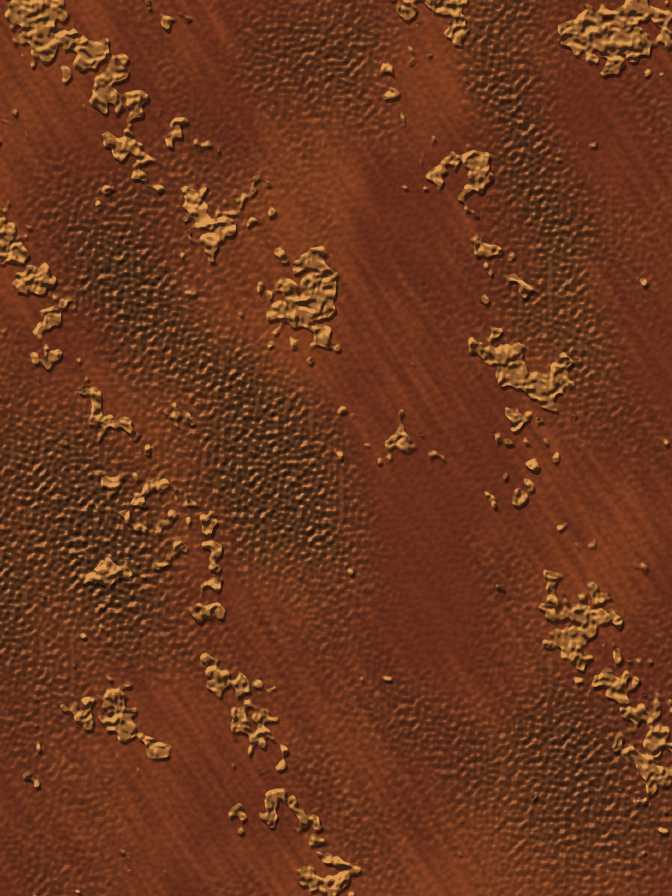
This texture is drawn by a Shadertoy shader. Its source:

```glsl
vec2 randomGradient(vec2 cell) {
    vec3 h = fract(cell.xyx * vec3(0.1031, 0.1030, 0.0973));
    h += dot(h, h.yzx + 33.33);
    float angle = 6.2832 * fract((h.x + h.y) * h.z);
    return vec2(cos(angle), sin(angle));
}

float gradientNoise(vec2 p) {
    vec2 i = floor(p), f = p - i;
    vec2 u = f * f * f * (f * (f * 6.0 - 15.0) + 10.0);
    float a = dot(randomGradient(i), f);
    float b = dot(randomGradient(i + vec2(1, 0)), f - vec2(1, 0));
    float c = dot(randomGradient(i + vec2(0, 1)), f - vec2(0, 1));
    float d = dot(randomGradient(i + vec2(1, 1)), f - vec2(1, 1));
    return mix(mix(a, b, u.x), mix(c, d, u.x), u.y);
}

float fbm(vec2 p) {
    float sum = 0.0, amplitude = 1.0;
    for (int i = 0; i < 4; i++) {
        sum += amplitude * gradientNoise(p);
        p = mat2(1.6, 1.2, -1.2, 1.6) * p + 17.3;
        amplitude *= 0.5;
    }
    return sum;
}

// Soft diagonal stripe and soft round patch
float band(vec2 p, float start, float slope, float width) {
    float d = (p.x - start - slope * p.y) / width;
    return exp(-d * d);
}

float patchAt(vec2 p, vec2 center, float radius) {
    vec2 d = (p - center) / radius;
    return exp(-dot(d, d));
}

// Where the gold crust gathers
float crustCover(vec2 p) {
    p += 0.05 * vec2(fbm(p * 7.0), fbm(p * 7.0 + 31.0));
    float cover = band(p, 0.05, 0.8, 0.075) * smoothstep(0.75, 0.2, p.y);
    cover = max(cover, band(p, 0.45, 0.31, 0.055) * (0.8 + 0.2 * cos(p.y * 16.0)));
    cover = max(cover, 0.85 * band(p, -0.10, 0.46, 0.06));
    cover = max(cover, 0.75 * patchAt(p, vec2(0.03, 0.33), 0.1));
    cover = max(cover, 0.9 * patchAt(p, vec2(0.12, 0.81), 0.08));
    cover = max(cover, 1.1 * patchAt(p, vec2(0.69, 0.03), 0.07));
    cover = max(cover, 1.15 * patchAt(p, vec2(0.65, 0.70), 0.07));
    return max(cover, 1.5 * patchAt(p, vec2(0.23, 0.23), 0.035));
}

float crustMask(vec2 p, float cover) {
    float level = 0.62 * cover - 0.6 + 0.8 * fbm(p * 13.0)
        + 0.6 * gradientNoise(p * 40.0) + 0.4 * gradientNoise(p * 88.0 + 5.0);
    return smoothstep(0.0, 0.13, level);
}

float wrinkles(vec2 p) {
    p += 0.006 * gradientNoise(p * 45.0);
    return gradientNoise(p * vec2(65, 95)) + 0.55 * gradientNoise(p * 160.0 + 8.0);
}

void mainImage(out vec4 fragColor, in vec2 fragCoord) {
    // Height is one unit, measured downward from the top
    vec2 p = fragCoord / iResolution.y;
    p.y = 1.0 - p.y;
    vec2 toLight = vec2(-0.45, -0.89);

    // Rust with broad clouds and diagonal brush strokes
    float clouds = fbm(p * vec2(5.0, 3.5) + 3.0);
    vec2 along = vec2(dot(p, vec2(0.83, -0.55)), dot(p, vec2(0.55, 0.83)));
    float strokes = gradientNoise(along * vec2(110, 9))
        + 0.6 * gradientNoise(along * vec2(190, 22) + 4.0);
    vec3 color = mix(vec3(0.40, 0.18, 0.105), vec3(0.49, 0.24, 0.12),
        smoothstep(-0.4, 0.5, clouds + 0.35 * strokes));

    // Dull dark zones between the crusts
    vec2 w = p + 0.06 * vec2(fbm(p * 5.0 + 11.0), fbm(p * 5.0 + 47.0));
    float gloom = band(w, 0.02, 0.5, 0.075) * smoothstep(0.75, 0.55, w.y) * smoothstep(0.1, 0.35, w.y);
    gloom = max(gloom, 0.8 * band(w, 0.55, 0.25, 0.06) * smoothstep(0.5, 0.25, w.y));
    gloom = max(gloom, 1.1 * patchAt(w, vec2(0.03, 0.62), 0.15));
    gloom = max(gloom, 0.7 * patchAt(w, vec2(0.34, 0.08), 0.09));
    gloom = max(gloom, 0.9 * patchAt(w, vec2(0.64, 0.87), 0.13));
    gloom = clamp(gloom + 0.5 * fbm(along * vec2(8, 4) + 21.0), 0.0, 1.0);
    color = mix(color, vec3(0.30, 0.185, 0.105), 0.9 * gloom);

    // Fine raised grain, strongest in the dark zones
    float grain = gradientNoise(p * 150.0) - gradientNoise((p + toLight * 0.0025) * 150.0);
    color *= 1.0 + grain * (0.2 + 1.1 * gloom);
    color += vec3(0.30, 0.21, 0.12) * gloom * smoothstep(0.16, 0.45, grain);
    color *= 1.0 + 0.1 * strokes * (1.0 - gloom);

    // Crust relief, lit from the upper left
    float cover = crustCover(p);
    float mask = crustMask(p, cover);
    float maskLit = crustMask(p + toLight * 0.005, cover);
    float slope = wrinkles(p) - wrinkles(p + toLight * 0.0035);
    float light = 0.46 + 1.3 * slope + 0.35 * (mask - maskLit)
        + 0.25 * patchAt(p, vec2(0.23, 0.23), 0.04);
    vec3 gold = mix(vec3(0.22, 0.13, 0.07), vec3(0.57, 0.36, 0.18), smoothstep(0.0, 0.5, light));
    gold = mix(gold, vec3(0.86, 0.60, 0.31), smoothstep(0.5, 1.0, light));

    // Shadow beside the flakes, then the flakes themselves
    color *= 1.0 - 0.55 * maskLit * (1.0 - mask);
    color = mix(color, gold, mask);
    fragColor = vec4(clamp(color, 0.0, 1.0), 1.0);
}
```
